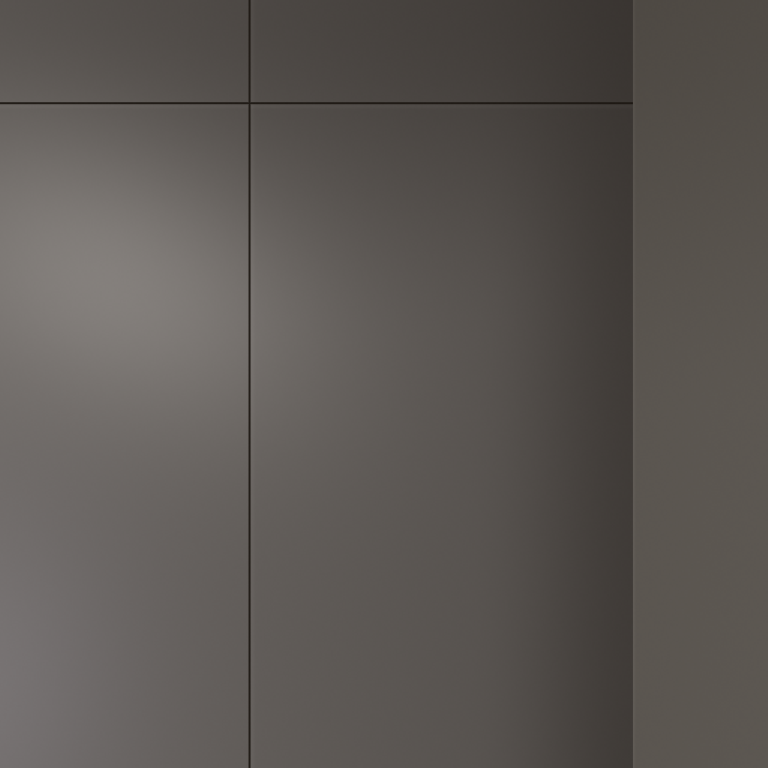
Give the GLSL for this texture, as a WebGL 1 fragment shader.

```glsl
precision highp float;
// Satin taupe wall panels with dark seams, a soft diagonal sheen and a side return.

uniform vec2 u_resolution;

float softGlow(vec2 offset, vec2 spread) {
  vec2 d = offset / spread;
  return exp(-0.5 * dot(d, d));
}

float seam(float distanceToLine, float pixel) {
  return 1.0 - smoothstep(0.0013 - 0.5 * pixel, 0.0013 + 0.5 * pixel, abs(distanceToLine));
}

float hash(vec2 p) {
  return fract(sin(dot(p, vec2(12.9898, 78.233))) * 43758.5453);
}

// Brightness of the front panels: falloff to the right and top, plus sheen.
float panelLight(vec2 uv) {
  float shade = smoothstep(0.61, 0.83, uv.x);
  float light = 0.418 - 0.12 * uv.x - 0.07 * shade;
  light -= 0.08 * smoothstep(0.55, 1.0, uv.y) * (1.0 - 0.7 * shade);

  vec2 axis = normalize(vec2(0.87, -0.48));
  vec2 offset = uv - vec2(0.15, 0.65);
  vec2 along = vec2(dot(offset, axis), dot(offset, vec2(-axis.y, axis.x)));
  light += 0.125 * softGlow(along, vec2(0.20, 0.125));
  light += 0.05 * softGlow(uv - vec2(-0.02, 0.12), vec2(0.13, 0.17));
  return light;
}

// Brightness of the flat return on the right.
float returnLight(vec2 uv) {
  return 0.357 - 0.05 * smoothstep(0.45, 1.05, uv.y) + 0.03 * (uv.x - 0.91);
}

void main() {
  vec2 uv = gl_FragCoord.xy / u_resolution;
  float pixel = 1.0 / min(u_resolution.x, u_resolution.y);
  float returnMask = smoothstep(-0.5 * pixel, 0.5 * pixel, uv.x - 0.824);

  // Warm tint, cooler towards the lower left
  float light = panelLight(uv);
  float cool = softGlow(uv - vec2(0.0, 0.1), vec2(0.15, 0.2));
  vec3 panel = light - vec3(0.0, 0.018, 0.032 - 0.014 * cool);

  // Fine bevel light beside the seams
  float bevel = softGlow(vec2(uv.y - 0.8615, 0.0), vec2(0.002, 1.0))
              + softGlow(vec2(uv.x - 0.3285, 0.0), vec2(0.002, 1.0));
  panel += 0.018 * bevel;

  float seams = max(seam(uv.x - 0.3249, pixel), seam(uv.y - 0.8655, pixel));
  panel = mix(panel, vec3(0.11, 0.09, 0.07), 0.92 * seams);

  vec3 side = returnLight(uv) - vec3(0.0, 0.019, 0.041);
  side += 0.02 * softGlow(vec2(uv.x - 0.825, 0.0), vec2(0.0015, 1.0));

  vec3 color = mix(panel, side, returnMask);
  color += (hash(floor(uv * 512.0)) - 0.5) * 0.004;
  gl_FragColor = vec4(color, 1.0);
}
```
